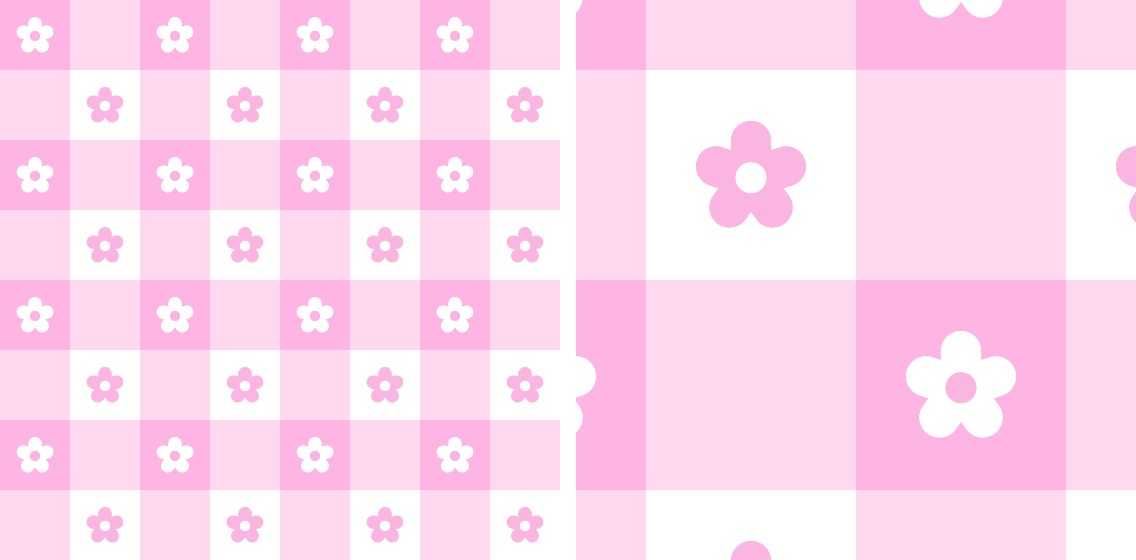
Left, the full canvas; right, a detail of the centre.
Give the GLSL for this pattern, as a Shadertoy shader.

```glsl
// Pink gingham checks with five-petal flowers on the dark and the white squares.

const float PI = 3.14159265;
const float CELLS = 8.0;
const vec3 WHITE = vec3(1.0);
const vec3 BLUSH = vec3(1.0, 0.85, 0.94);
const vec3 PINK = vec3(1.0, 0.71, 0.89);
const vec3 ROSE = vec3(0.98, 0.715, 0.88);

// Coverage of a shape from its signed distance
float fill(float dist, float pixel) {
    return 1.0 - smoothstep(-0.5 * pixel, 0.5 * pixel, dist);
}

// Signed distance to unit-wide bands covering every even cell
float bandDistance(float x) {
    return abs(mod(x + 0.5, 2.0) - 1.0) - 0.5;
}

// Rounded petals from the centre, one pointing up
float flowerDistance(vec2 p, float petalLength, float petalRadius) {
    float sector = 2.0 * PI / 5.0;
    float angle = atan(p.x, p.y);
    angle -= sector * floor(angle / sector + 0.5);
    vec2 q = length(p) * vec2(sin(angle), cos(angle));
    q.y -= clamp(q.y, 0.0, petalLength);
    return length(q) - petalRadius;
}

void mainImage(out vec4 fragColor, in vec2 fragCoord) {
    vec2 grid = fragCoord / iResolution.y * CELLS;
    float pixel = CELLS / iResolution.y;
    vec2 cell = floor(grid);

    // Crossing bands of the gingham
    float column = fill(bandDistance(grid.x), pixel);
    float row = fill(bandDistance(grid.y - 1.0), pixel);
    vec3 color = mix(WHITE, BLUSH, max(column, row));
    color = mix(color, PINK, column * row);

    // Flowers, with inverted colours on dark squares
    bool isDark = mod(cell.x, 2.0) < 0.5;
    float hasFlower = mod(cell.x + cell.y, 2.0);
    vec3 petalColor = isDark ? WHITE : ROSE;
    vec3 eyeColor = isDark ? ROSE : WHITE;
    vec2 p = fract(grid) - vec2(0.5, 0.487);
    float petals = fill(flowerDistance(p, 0.175, 0.096), pixel);
    float eye = fill(length(p) - 0.074, pixel);
    color = mix(color, petalColor, hasFlower * petals);
    color = mix(color, eyeColor, hasFlower * eye);

    fragColor = vec4(color, 1.0);
}
```
